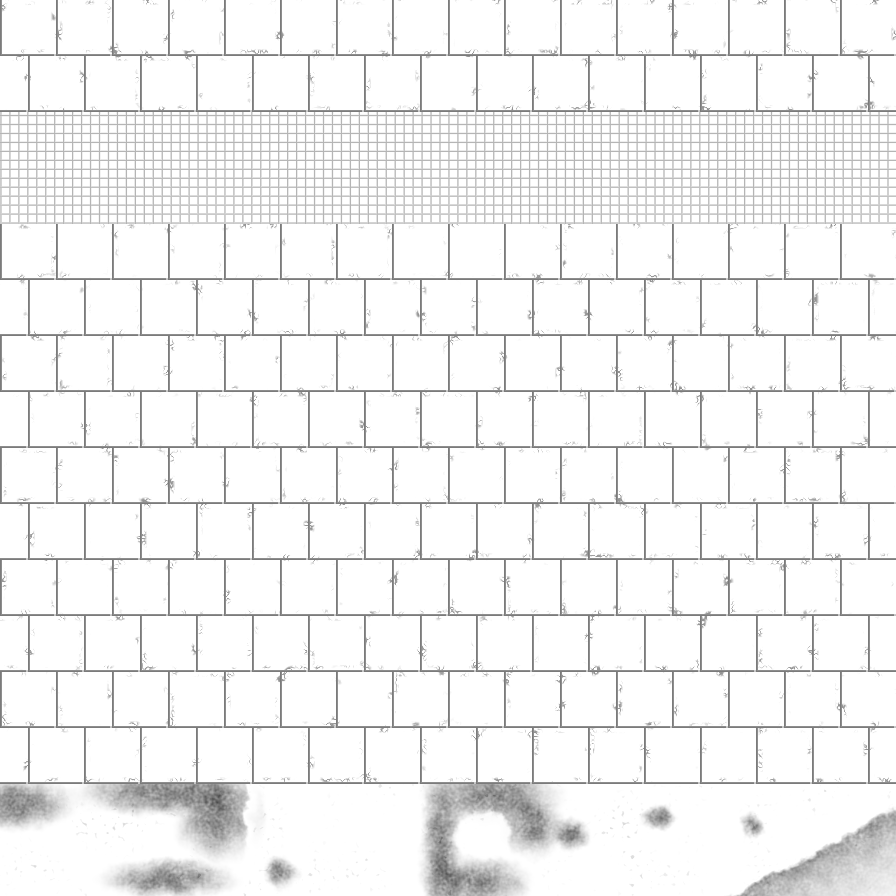
A Shadertoy shader for this texture map:

```glsl
// Ink-drawn wall: running-bond square tiles, a fine mosaic band near the top
// and a stained marble skirting. Tiles and mosaic are box-filtered repeats;
// the marble is a set of noise-warped stains with grain and speckles.

#define ROWS 16.0
#define GROUT_HALF 0.0115
#define GROUT_OFFSET 0.0170
#define GROUT_INK 0.75
#define MOSAIC_PITCH 0.16
#define MOSAIC_INK 0.29
#define FLECK_INK 0.42
#define MARBLE_TOP 2.0
#define MOSAIC_BOTTOM 12.0
#define MOSAIC_TOP 14.0
#define STAIN_INK 0.44
#define STAINS 12

// Centre and radii of each marble stain, in tile units
const vec4 stainShape[STAINS] = vec4[STAINS](
    vec4(3.90, 1.45, 0.90, 0.95), vec4(2.90, 1.85, 1.80, 0.50),
    vec4(0.30, 1.65, 1.20, 0.55), vec4(3.00, 0.30, 1.40, 0.40),
    vec4(5.00, 0.40, 0.34, 0.34), vec4(7.88, 0.85, 0.42, 1.70),
    vec4(8.80, 1.80, 1.40, 0.60), vec4(9.50, 1.25, 0.65, 0.65),
    vec4(8.50, 0.25, 1.10, 0.55), vec4(10.2, 1.10, 0.42, 0.32),
    vec4(11.75, 1.40, 0.36, 0.24), vec4(13.45, 1.25, 0.24, 0.28));

vec2 hashGradient(vec2 cell) {
    vec3 h = fract(cell.xyx * vec3(0.1031, 0.1030, 0.0973));
    h += dot(h, h.yzx + 33.33);
    return fract((h.xx + h.yz) * h.zy) * 2.0 - 1.0;
}

float gradientNoise(vec2 p) {
    vec2 i = floor(p), f = fract(p);
    vec2 w = f * f * f * (f * (f * 6.0 - 15.0) + 10.0);
    vec2 e = vec2(1.0, 0.0);
    float low = mix(dot(hashGradient(i), f), dot(hashGradient(i + e), f - e), w.x);
    float high = mix(dot(hashGradient(i + e.yx), f - e.yx),
                     dot(hashGradient(i + 1.0), f - 1.0), w.x);
    return mix(low, high, w.y);
}

float fbm(vec2 p) {
    float sum = 0.0, gain = 0.6;
    for (int i = 0; i < 4; i++) {
        sum += gain * gradientNoise(p);
        p = p * 2.03 + 17.3;
        gain *= 0.55;
    }
    return sum;
}

// Share of a pixel covered by a line of given half width at distance d
float lineCover(float d, float halfWidth, float pixel) {
    float overlap = min(d + 0.5 * pixel, halfWidth) - max(d - 0.5 * pixel, -halfWidth);
    return max(overlap, 0.0) / pixel;
}

// Signed distance to the nearest repeated line
float repeatLine(float x, float pitch) {
    return mod(x - GROUT_OFFSET + 0.5 * pitch, pitch) - 0.5 * pitch;
}

float tileInk(vec2 p, float pixel) {
    float shift = 0.5 * (1.0 - mod(floor(p.y), 2.0));
    vec2 d = vec2(repeatLine(p.x + shift, 1.0), repeatLine(p.y, 1.0));
    // Horizontal strokes stop just short of each tile's right corner
    float gap = lineCover(d.x + 0.035, 0.014, pixel);
    float grout = max(lineCover(d.x, GROUT_HALF, pixel),
                      lineCover(d.y, GROUT_HALF, pixel) * (1.0 - 0.7 * gap));
    // Broken hairline chips beside the joints
    float nearJoint = 1.0 - smoothstep(0.05, 0.12, min(abs(d.x), abs(d.y)));
    float patches = smoothstep(0.10, 0.35, gradientNoise(p * 4.0 + 5.0));
    float hairline = 1.0 - smoothstep(0.03, 0.16, abs(gradientNoise(p * 13.0)));
    return max(grout * GROUT_INK, nearJoint * patches * hairline * FLECK_INK);
}

float mosaicInk(vec2 p, float pixel) {
    float across = lineCover(repeatLine(p.x, MOSAIC_PITCH), GROUT_HALF, pixel);
    float along = lineCover(repeatLine(p.y, MOSAIC_PITCH), GROUT_HALF, pixel);
    return MOSAIC_INK * max(across, along);
}

float marbleInk(vec2 p) {
    vec2 q = p + 0.22 * vec2(fbm(p * 2.5), fbm(p * 2.5 + 40.0));
    float clear = 1.0;
    for (int i = 0; i < STAINS; i++) {
        float r = length((q - stainShape[i].xy) / stainShape[i].zw);
        clear *= 1.0 - STAIN_INK * (1.0 - smoothstep(0.1, 1.0, r));
    }
    // Crisp mineral borders and a bare island in the central stain
    float border = smoothstep(4.36, 4.44, q.x) * (1.0 - smoothstep(4.44, 4.7, q.x));
    float island = 1.0 - smoothstep(0.8, 1.0, length((q - vec2(8.65, 1.08)) / vec2(0.56, 0.48)));
    float stain = (1.0 - clear) * (1.0 - border) * (1.0 - 0.92 * island);
    // Diagonal vein, sharp above and fading below
    float depth = (q.x - 13.0) * 0.53 - q.y;
    stain = max(stain, 0.42 * smoothstep(0.0, 0.12, depth) * exp(-1.3 * max(depth, 0.0)));
    float cloud = clamp(1.0 + 0.8 * fbm(p * 3.5 + 9.0) + 0.5 * gradientNoise(p * 17.0), 0.3, 1.6);
    float speckle = smoothstep(0.22, 0.5, gradientNoise(p * 12.0 + 70.0));
    float drift = smoothstep(-0.1, 0.4, gradientNoise(p * 1.2 + 3.0));
    return stain * cloud + 0.14 * speckle * drift;
}

void mainImage(out vec4 fragColor, in vec2 fragCoord) {
    vec2 wall = fragCoord / iResolution.xy * ROWS;
    float pixel = ROWS / iResolution.y;
    float ink = tileInk(wall, pixel);
    if (wall.y < MARBLE_TOP) ink = marbleInk(wall);
    else if (wall.y > MOSAIC_BOTTOM && wall.y < MOSAIC_TOP) ink = mosaicInk(wall, pixel);
    fragColor = vec4(vec3(1.0 - clamp(ink, 0.0, 1.0)), 1.0);
}
```
